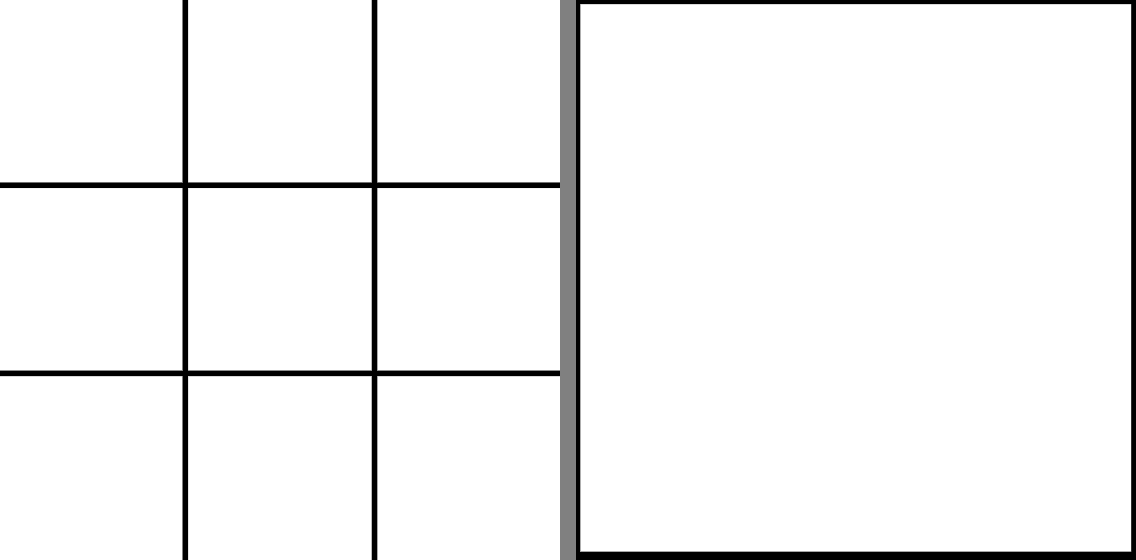
Left, the full canvas; right, a detail of the centre.
Reproduce this pattern procedurally as a Shadertoy shader.

```glsl
// Draws a plain three by three grid of white squares divided by black lines.

const vec3 PAPER = vec3(1.0);
const vec3 INK = vec3(0.0);
const vec2 FIRST_LINE = vec2(0.3309, 0.3333); // lowest line on each axis
const vec2 PITCH = vec2(0.3379, 0.3359);      // spacing between lines
const float LINE_COUNT = 2.0;                 // lines on each axis
const float LINE_WIDTH = 0.0100;

// Distance on each axis to the nearest dividing line.
vec2 lineDistance(vec2 uv, vec2 first, vec2 pitch, float count) {
    vec2 index = clamp(floor((uv - first) / pitch + 0.5), 0.0, count - 1.0);
    return abs(uv - first - index * pitch);
}

// Antialiased coverage of a line on each axis.
vec2 lineCoverage(vec2 dist, float width, vec2 pixel) {
    return clamp((0.5 * width - dist) / pixel + 0.5, 0.0, 1.0);
}

void mainImage(out vec4 fragColor, in vec2 fragCoord) {
    vec2 uv = fragCoord / iResolution.xy;
    vec2 pixel = 1.0 / iResolution.xy;

    // Join the vertical and horizontal lines.
    vec2 dist = lineDistance(uv, FIRST_LINE, PITCH, LINE_COUNT);
    vec2 coverage = lineCoverage(dist, LINE_WIDTH, pixel);
    float ink = max(coverage.x, coverage.y);

    fragColor = vec4(mix(PAPER, INK, ink), 1.0);
}
```
